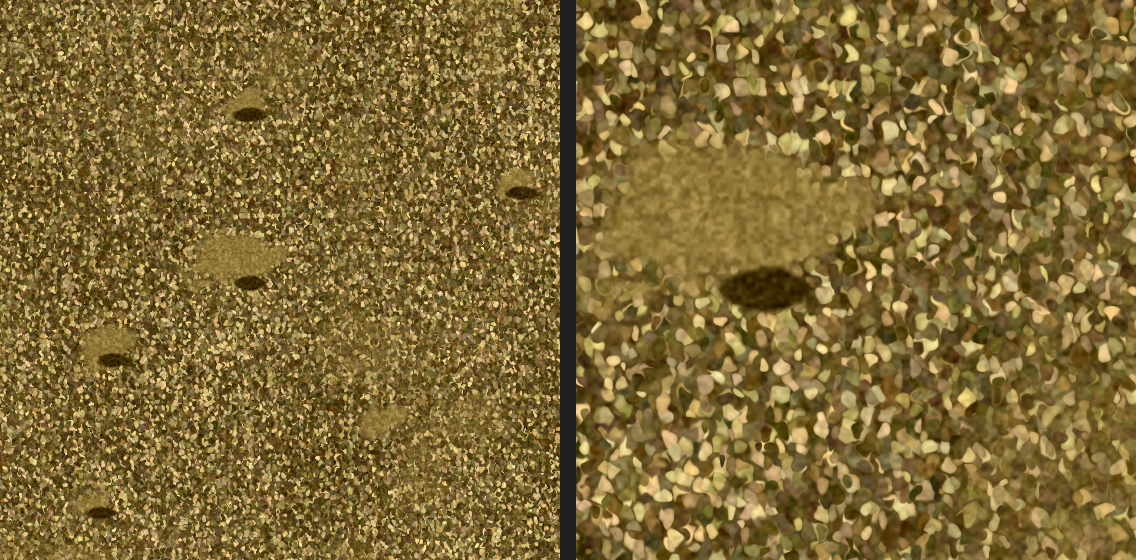
Left: the whole. Right: its middle third, enlarged.
Reproduce this texture procedurally as a Shadertoy shader.

```glsl
float hash(vec2 p) {
    return fract(sin(dot(p, vec2(127.1, 311.7))) * 43758.5453);
}

float noise(vec2 p) {
    vec2 cell = floor(p), f = fract(p);
    f = f * f * (3.0 - 2.0 * f);
    return mix(mix(hash(cell), hash(cell + vec2(1, 0)), f.x),
               mix(hash(cell + vec2(0, 1)), hash(cell + vec2(1, 1)), f.x), f.y);
}

// Paints one layer of soft, upright grains; ground holds tone, warmth and blueness
vec3 paintGrains(vec3 ground, vec2 p, float seed) {
    vec2 home = floor(p);
    for (int y = -1; y <= 1; y++) {
        for (int x = -1; x <= 1; x++) {
            vec2 cell = home + vec2(x, y);
            vec2 id = cell + seed;
            vec2 jitter = vec2(hash(id + 3.1), hash(id + 7.7));
            vec2 d = p - cell - 0.15 - 0.7 * jitter;

            // Lean and stretch each grain about the vertical
            float lean = 1.3 * (hash(id + 11.3) - 0.4);
            d = mat2(cos(lean), -sin(lean), sin(lean), cos(lean)) * d;
            d *= vec2(1.2, 0.85);
            float radius = mix(0.3, 0.54, hash(id + 17.9));
            float r = length(d) / radius;

            float cover = 1.0 - smoothstep(0.7, 1.1, r);
            float tone = 0.06 + 1.22 * pow(hash(id + 23.5), 1.6);
            tone *= 1.08 - 0.25 * r * r;
            vec3 grain = vec3(tone, hash(id + 29.2) - 0.5, hash(id + 31.8) - 0.5);
            ground = mix(ground, grain, cover);
        }
    }
    return ground;
}

void mainImage(out vec4 fragColor, in vec2 fragCoord) {
    vec2 uv = fragCoord / iResolution.y;
    float fine = noise(uv * 390.0) + noise(uv * 270.0 + 40.0) - 1.0;
    float blotch = noise(uv * 5.0 + 9.0) + 0.5 * noise(uv * 13.0) - 0.75;

    // Gravel over dark soil
    vec2 warp = vec2(noise(uv * 170.0), noise(uv * 170.0 + 60.0)) - 0.5;
    vec2 p = uv + 0.005 * warp;
    vec3 ground = vec3(0.12 + 0.2 * noise(uv * 150.0), 0.0, 0.0);
    for (int i = 0; i < 3; i++) {
        float k = float(i);
        ground = paintGrains(ground, p * (84.0 + 9.0 * k) + 0.37 * k, 53.0 * k);
    }
    ground.x += 0.1 * blotch;

    // Sandy patches, most with a dark burrow at the lower edge
    float sand = 0.35 * smoothstep(0.62, 0.85, noise(uv * 8.0 + 21.0));
    float burrow = 0.0;
    float ragged = noise(uv * 22.0) + 0.6 * noise(uv * 75.0) - 0.8;
    for (int i = 0; i < 6; i++) {
        float k = float(i);
        vec2 center = fract(vec2(0.41, 0.53) + k * vec2(0.7549, 0.5698));
        float size = i == 0 ? 0.085 : mix(0.035, 0.055, hash(vec2(k, 5.0)));
        vec2 d = uv - center;
        float r = length((d - vec2(0.0, 0.25 * d.x)) / vec2(size, 0.7 * size));
        sand = max(sand, 1.0 - smoothstep(0.6, 1.15, r + 0.75 * ragged));

        vec2 h = d - vec2(0.4, -0.42) * size;
        float hole = length(h / vec2(0.031, 0.013)) + 0.3 * ragged;
        float open = i == 3 ? 0.0 : 1.0;
        burrow = max(burrow, open * (1.0 - smoothstep(0.7, 1.1, hole)));
    }
    ground = mix(ground, vec3(0.62, 0.05, -0.35), 0.82 * sand);
    ground = mix(ground, vec3(-0.1, 0.0, 0.0), 0.92 * burrow);
    ground.x += 0.24 * fine;

    // Tone runs from dark umber to cream, tinted pink, green or grey
    vec3 color = mix(vec3(0.25, 0.18, 0.02), vec3(0.79, 0.69, 0.44), ground.x);
    color += ground.y * vec3(0.07, -0.04, 0.0) + ground.z * vec3(0.0, 0.01, 0.13);
    fragColor = vec4(clamp(color, 0.0, 1.0), 1.0);
}
```
